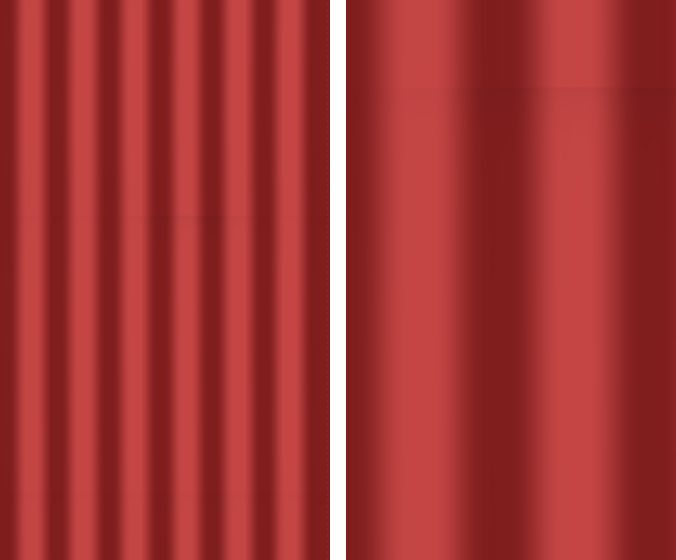
Left: the whole. Right: its middle third, enlarged.
Write a Shadertoy shader that draws this pattern.

```glsl
const float FOLD_COUNT = 6.0;
const float FOLD_PERIOD = 0.1566;     // fraction of canvas width
const float FIRST_CREST = 0.0947;
const float CREST_EDGE = 0.09;        // in fold periods
const float VALLEY_EDGE = 0.43;
const float WIDTH_VARIATION = 0.02;
const float UPPER_SEAM = 0.6146;      // fraction of canvas height
const float LOWER_SEAM = 0.1198;
const float SEAM_SHADE = 0.018;
const float WEAVE_SHADE = 0.008;
const float STITCH_X = 0.993;
const float STITCH_COUNT = 96.0;
const vec3 CREST_COLOR = vec3(0.768, 0.271, 0.268);
const vec3 VALLEY_COLOR = vec3(0.502, 0.116, 0.116);

float hash(float n) {
    return fract(sin(n * 127.1) * 43758.5);
}

float noise(float x) {
    float cell = floor(x);
    float t = fract(x);
    return mix(hash(cell), hash(cell + 1.0), t * t * (3.0 - 2.0 * t));
}

// Height of the soft folds: 1 on a crest, 0 in a valley
float foldHeight(float x) {
    float position = (x - FIRST_CREST) / FOLD_PERIOD;
    float index = clamp(floor(position + 0.5), 0.0, FOLD_COUNT - 1.0);
    float offset = position - index;
    float widen = WIDTH_VARIATION * (hash(index + 3.0) - 0.5);
    return 1.0 - smoothstep(CREST_EDGE, VALLEY_EDGE, abs(offset) - widen);
}

// Shadow just below a seam, fading downward
float seamShadow(float y, float seam, float pixel) {
    float below = seam - y;
    return smoothstep(-pixel, pixel, below) * exp(-max(below, 0.0) * 70.0);
}

void mainImage(out vec4 fragColor, in vec2 fragCoord) {
    vec2 uv = fragCoord / iResolution.xy;
    vec2 pixel = 1.0 / iResolution.xy;

    // Gentle drift of the cloth along its length
    float drift = 0.0015 * (noise(uv.y * 5.0 + floor(uv.x * 3.0) * 0.0) - 0.5);
    float height = foldHeight(uv.x + drift);
    vec3 color = mix(VALLEY_COLOR, CREST_COLOR, height);

    // Faint vertical threads and slow tonal wear
    color *= 1.0 + WEAVE_SHADE * (noise(uv.x * 110.0) - 0.5);
    color *= 1.0 + WEAVE_SHADE * (noise(uv.y * 9.0) - 0.5);

    // Horizontal seams, the upper one strongest near the middle
    float middle = mix(0.5, 2.5, exp(-pow((uv.x - 0.58) / 0.14, 2.0)));
    float shadow = seamShadow(uv.y, UPPER_SEAM, pixel.y) * middle
                 + seamShadow(uv.y, LOWER_SEAM, pixel.y) * 0.7;
    color *= 1.0 - SEAM_SHADE * shadow;

    // Small stitches along the right hem
    float hem = 1.0 - smoothstep(0.001, 0.001 + pixel.x, abs(uv.x - STITCH_X));
    float stitch = smoothstep(-0.4, 0.4, sin(uv.y * STITCH_COUNT * 6.2832));
    color += vec3(0.05, 0.025, 0.025) * hem * stitch;

    fragColor = vec4(color, 1.0);
}
```
